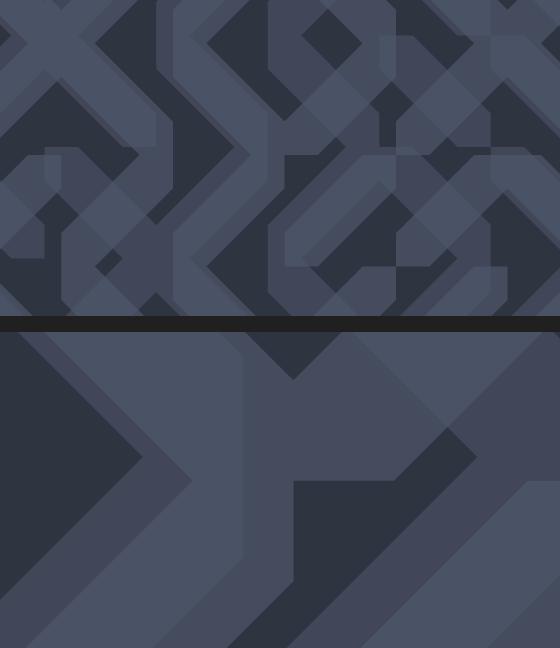
Top: the whole. Bottom: its middle third, enlarged.
Reproduce this background procedurally as a Shadertoy shader.

```glsl
float hash(vec2 p) {
    return fract(sin(dot(p, vec2(12.9898, 78.233))) * 43758.5453);
}

// One wide diagonal band per cell, leaning left or right at random
float diagonalBands(vec2 p) {
    vec2 cell = floor(p);
    vec2 local = p - cell;
    if (hash(cell + 17.0) >= 0.5) local.x = 1.0 - local.x;
    return step(abs(local.x - local.y), 0.3);
}

vec3 layeredBands(vec2 p) {
    vec3 color = vec3(0.180, 0.204, 0.251);

    // Muted violet bands behind
    float back = diagonalBands(p - vec2(1.40, 0.515));
    color = mix(color, vec3(0.255, 0.275, 0.347), back);

    // Translucent slate bands in front, mirrored and slightly shifted
    float front = diagonalBands(vec2(p.x - 0.55, 2.444 - p.y));
    return mix(color, vec3(0.307, 0.344, 0.427), 0.67 * front);
}

void mainImage(out vec4 fragColor, in vec2 fragCoord) {
    const int GRID = 4;
    vec3 sum = vec3(0.0);

    // Average a grid of samples inside the pixel to smooth every edge
    for (int y = 0; y < GRID; y++) {
        for (int x = 0; x < GRID; x++) {
            vec2 offset = (vec2(x, y) + 0.5) / float(GRID) - 0.5;
            sum += layeredBands((fragCoord + offset) / iResolution.x * 5.02);
        }
    }
    fragColor = vec4(sum / float(GRID * GRID), 1.0);
}
```
